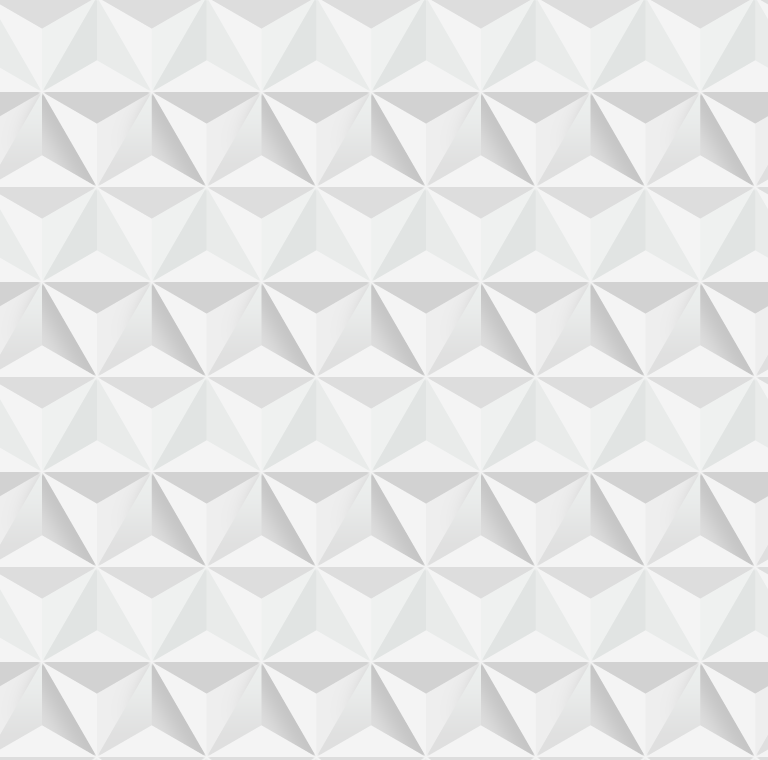
This pattern is drawn by a Shadertoy shader. Its source:

```glsl
// Pale relief of three-sided pyramids in rows, alternating flat and softly shaded
#define COLUMNS 7.0
#define ROWS 8.0
#define OFFSET vec2(0.383, 0.032)
#define WHITE vec3(0.957)
#define ROW_ASPECT 0.863
#define GLINT_RADIUS 0.045
#define SAMPLES 4

// Flat row: v is the side offset, pointsUp picks the pyramid, onBase its base face
vec3 flatFace(float v, bool pointsUp, bool onBase) {
    if (onBase) return pointsUp ? WHITE : vec3(0.865);
    if (pointsUp) return v < 0.0 ? vec3(0.882, 0.894, 0.889) : vec3(0.912, 0.922, 0.918);
    return v < 0.0 ? WHITE : vec3(0.938, 0.947, 0.943);
}

// Shaded row: s runs from base to apex, h is zero on the slanted edge
vec3 shadedFace(float v, float s, float h, bool pointsUp, bool onBase) {
    if (onBase) return pointsUp ? WHITE : vec3(0.824);
    if (pointsUp) {
        if (v > 0.0) return vec3(mix(0.775, 0.865, smoothstep(0.0, 0.67, h)));
        return mix(vec3(0.875), vec3(0.922, 0.932, 0.928), smoothstep(0.1, 0.9, s));
    }
    if (v < 0.0) return WHITE;
    return vec3(0.935 - 0.06 * exp(-7.0 * h) * (1.0 - smoothstep(0.1, 0.75, s)));
}

vec3 relief(vec2 uv) {
    vec2 p = uv * vec2(COLUMNS, ROWS) - OFFSET;
    bool flatRow = mod(floor(p.y), 2.0) > 0.5;
    float x = p.x - (flatRow ? 0.5 : 0.0);
    float t = fract(p.y);

    // Fold upright and inverted triangles into one upright frame
    float u = fract(x + 0.5) - 0.5;
    bool pointsUp = abs(u) < 0.5 * (1.0 - t);
    float v = pointsUp ? u : fract(x) - 0.5;
    float s = pointsUp ? t : 1.0 - t;
    float h = 1.0 - s - 2.0 * abs(v);
    bool onBase = 3.0 * s < 1.0 - 2.0 * abs(v);
    vec3 color = flatRow ? flatFace(v, pointsUp, onBase)
                         : shadedFace(v, s, h, pointsUp, onBase);

    // Small light spot where the corners meet
    float top = length(vec2(u, (1.0 - t) * ROW_ASPECT));
    float bottom = length(vec2(fract(x) - 0.5, t * ROW_ASPECT));
    float glint = 1.0 - smoothstep(0.0, GLINT_RADIUS, min(top, bottom));
    return mix(color, WHITE, glint);
}

void mainImage(out vec4 fragColor, in vec2 fragCoord) {
    // Average a grid of samples inside the pixel for smooth edges
    vec3 sum = vec3(0.0);
    for (int i = 0; i < SAMPLES * SAMPLES; i++) {
        vec2 cell = vec2(i % SAMPLES, i / SAMPLES) + 0.5;
        vec2 jitter = cell / float(SAMPLES) - 0.5;
        sum += relief((fragCoord + jitter) / iResolution.xy);
    }
    fragColor = vec4(sum / float(SAMPLES * SAMPLES), 1.0);
}
```
